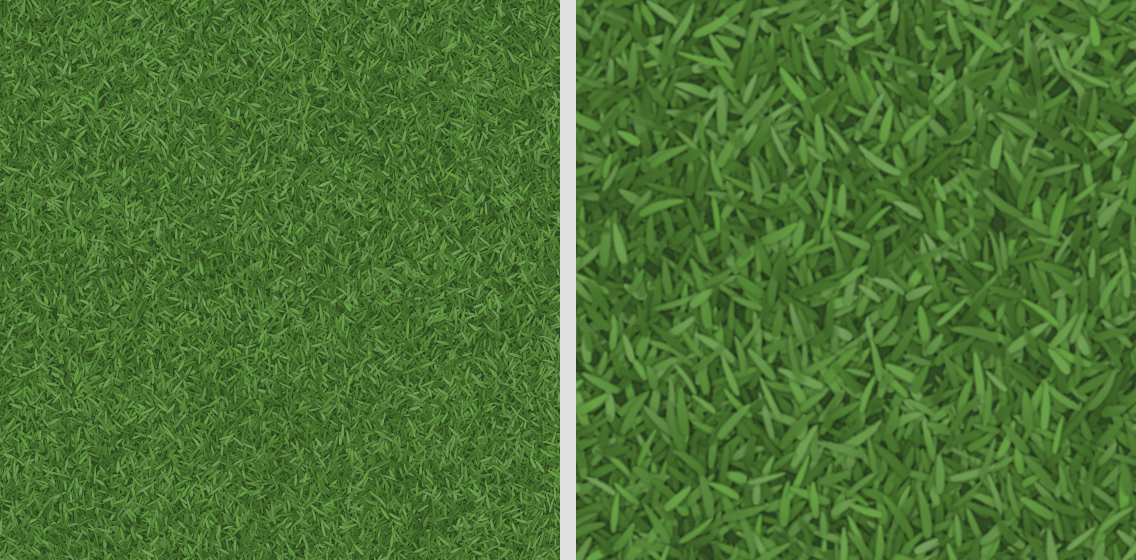
Left: the whole. Right: its middle third, enlarged.
Give the GLSL for this texture, as a three.js fragment shader.

```glsl
varying vec2 vUv;

const vec3 SOIL_SHADE = vec3(0.19, 0.30, 0.14);
const vec3 LEAF_DEEP = vec3(0.20, 0.32, 0.135);
const vec3 LEAF_MID = vec3(0.29, 0.47, 0.18);
const vec3 LEAF_FRESH = vec3(0.40, 0.64, 0.25);
const vec3 LEAF_PALE = vec3(0.46, 0.63, 0.36);

const int LAYERS = 10;
const float CELLS = 52.0;          // blades per side in each layer
const float HALF_LENGTH_MIN = 0.008;
const float HALF_LENGTH_MAX = 0.017;
const float HALF_WIDTH_MIN = 0.0016;
const float HALF_WIDTH_MAX = 0.0030;
const float SOFTNESS = 0.0013;
const float SHADOW_REACH = 0.0030;
const float SHADOW_STRENGTH = 0.14;
const float MAX_LEAN = 1.35;       // radians away from upright
const float MAX_BEND = 9.0;
const float PATCH_SCALE = 9.0;
const float CLUMP_SCALE = 38.0;
const float PATCH_TONE = 0.10;
const float CLUMP_TONE = 0.22;

vec4 hash4(vec3 p) {
  vec4 q = fract(p.xyzx * vec4(0.1031, 0.1030, 0.0973, 0.1099));
  q += dot(q, q.wzxy + 33.33);
  return fract((q.xxyz + q.yzzw) * q.zywx);
}

float cornerSlope(vec2 cell, vec2 offset) {
  return dot(hash4(vec3(cell, 71.0)).xy * 2.0 - 1.0, offset);
}

float gradientNoise(vec2 p) {
  vec2 i = floor(p);
  vec2 f = fract(p);
  vec2 u = f * f * f * (f * (f * 6.0 - 15.0) + 10.0);
  vec2 e = vec2(1.0, 0.0);
  float low = mix(cornerSlope(i, f), cornerSlope(i + e, f - e), u.x);
  float high = mix(cornerSlope(i + e.yx, f - e.yx), cornerSlope(i + 1.0, f - 1.0), u.x);
  return mix(low, high, u.y);
}

vec3 leafColor(float tone, float paleness) {
  vec3 bright = mix(LEAF_FRESH, LEAF_PALE, paleness);
  vec3 lower = mix(LEAF_DEEP, LEAF_MID, clamp(tone * 2.0, 0.0, 1.0));
  return mix(lower, bright, clamp(tone * 2.0 - 1.0, 0.0, 1.0));
}

// Lays one curved, tapering blade and its soft shadow over the color below.
vec3 drawBlade(vec3 below, vec2 p, vec4 shape, vec4 look, float baseTone) {
  float lean = (shape.z * 2.0 - 1.0) * MAX_LEAN;
  float s = sin(lean);
  float c = cos(lean);
  vec2 q = vec2(c * p.x - s * p.y, s * p.x + c * p.y);

  float halfLength = mix(HALF_LENGTH_MIN, HALF_LENGTH_MAX, shape.w);
  float along = clamp(q.y / halfLength, -1.0, 1.0);
  q.x += (look.x * 2.0 - 1.0) * MAX_BEND * q.y * q.y;

  float taper = sqrt(max(0.0, 1.0 - along * along)) * (1.0 - 0.3 * along);
  float halfWidth = mix(HALF_WIDTH_MIN, HALF_WIDTH_MAX, look.y) * taper;
  float overrun = max(0.0, abs(q.y) - halfLength);
  float edge = length(vec2(q.x, overrun)) - halfWidth;

  float fade = smoothstep(1.0, 0.8, abs(along));
  float cover = smoothstep(SOFTNESS, -SOFTNESS, edge) * fade;
  float shadow = smoothstep(SHADOW_REACH, 0.0, edge) * fade;
  float tone = baseTone + 0.75 * look.z + 0.10 * along;
  below *= 1.0 - SHADOW_STRENGTH * shadow;
  return mix(below, leafColor(tone, look.w), cover);
}

void main() {
  // Broad patches and small clumps shift the tone
  float patchTone = PATCH_TONE * gradientNoise(vUv * PATCH_SCALE)
                  + CLUMP_TONE * gradientNoise(vUv * CLUMP_SCALE + 17.0);
  vec3 color = SOIL_SHADE;

  // Blades stacked from the shaded roots up to the lit tips
  for (int layer = 0; layer < LAYERS; layer++) {
    float level = float(layer);
    float height = level / float(LAYERS - 1);
    vec2 grid = vUv * CELLS + vec2(0.37, 0.61) * level;
    vec2 home = floor(grid);
    for (int y = -1; y <= 1; y++) {
      for (int x = -1; x <= 1; x++) {
        vec2 cell = home + vec2(float(x), float(y));
        vec4 shape = hash4(vec3(cell, level + 3.0));
        vec4 look = hash4(vec3(cell, level + 41.0));
        vec2 p = (grid - cell - shape.xy) / CELLS;
        color = drawBlade(color, p, shape, look, 0.02 + 0.3 * height + patchTone);
      }
    }
  }

  gl_FragColor = vec4(color, 1.0);
}
```
